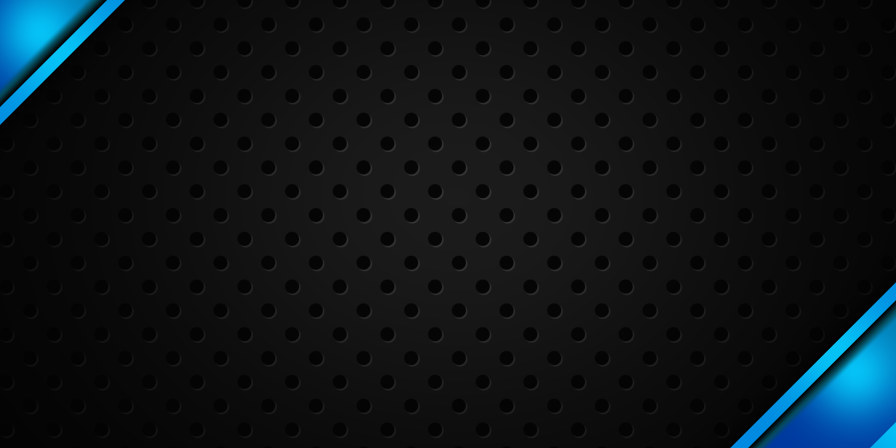
Write a Shadertoy shader that draws this background.

```glsl
// Dark perforated sheet under a soft central light, with glossy blue panels
// in two opposite corners. Holes come from a folded staggered lattice; each
// panel is built from bands along its diagonal edge and a soft radial glow.

// Coverage of a shape whose signed distance is negative inside.
float fill(float dist) {
    float aa = 0.8 / iResolution.y;
    return 1.0 - smoothstep(-aa, aa, dist);
}

// Offset to the nearest hole centre of two interleaved square grids.
vec2 nearestHole(vec2 p) {
    float pitch = 0.1064;
    vec2 q = (p - vec2(1.0243, 0.520)) / pitch;
    vec2 a = fract(q + 0.5) - 0.5;
    vec2 b = fract(q) - 0.5;
    return pitch * (dot(a, a) < dot(b, b) ? a : b);
}

vec3 perforatedSheet(vec2 p) {
    vec2 fromLight = (p - vec2(1.02, 0.56)) * vec2(0.8, 1.0);
    float light = exp(-3.0 * dot(fromLight, fromLight));
    vec3 color = vec3(0.010 + 0.098 * light);

    // Lit lower right rim, then the dark hole over it
    vec2 hole = nearestHole(p);
    float rim = fill(length(hole - vec2(0.0025, -0.0025)) - 0.0166);
    float facing = smoothstep(-0.008, 0.016, hole.x - hole.y);
    color += rim * facing * (0.035 + 0.065 * light);
    return mix(color, vec3(0.012 + 0.010 * light), fill(length(hole) - 0.0157));
}

// depth grows inward from the panel's outer edge, measured along an axis.
vec3 addPanel(vec3 color, float depth, vec2 fromGlow) {
    vec3 cyan = vec3(0.02, 0.76, 0.96);
    float along = fromGlow.x + fromGlow.y;
    float glow = exp(-90.0 * dot(fromGlow, fromGlow));

    // Shadow cast on the sheet
    color *= 1.0 - 0.75 * exp(-28.0 * max(-depth, 0.0));

    // Glossy face rising out of a dark groove
    vec3 face = mix(vec3(0.00, 0.22, 0.62), vec3(0.01, 0.45, 0.66),
                    smoothstep(-0.05, 0.22, along));
    face = mix(face, cyan, glow);
    vec3 groove = mix(vec3(0.005, 0.02, 0.03), vec3(0.02, 0.30, 0.36),
                      smoothstep(0.040, 0.068, depth));
    face = mix(groove, face, smoothstep(0.060, 0.088, depth));
    color = mix(color, face, fill(-depth));

    // Bright outer stripe and a second one deep in the corner
    vec3 stripe = mix(vec3(0.00, 0.54, 0.88), cyan,
                      exp(-30.0 * along * along));
    float stripes = max(fill(abs(depth - 0.020) - 0.020), fill(0.312 - depth));
    return mix(color, stripe, stripes);
}

void mainImage(out vec4 fragColor, in vec2 fragCoord) {
    // Height is one unit; the lower right corner follows the aspect ratio
    vec2 p = fragCoord / iResolution.y;
    p.x *= 2.0 * iResolution.y / iResolution.x;
    float diagonal = p.x + 1.0 - p.y;

    vec3 color = perforatedSheet(p);
    color = addPanel(color, 0.279 - diagonal, p - vec2(0.091, 0.927));
    color = addPanel(color, diagonal - 2.630, p - vec2(1.909, 0.172));
    fragColor = vec4(color, 1.0);
}
```
